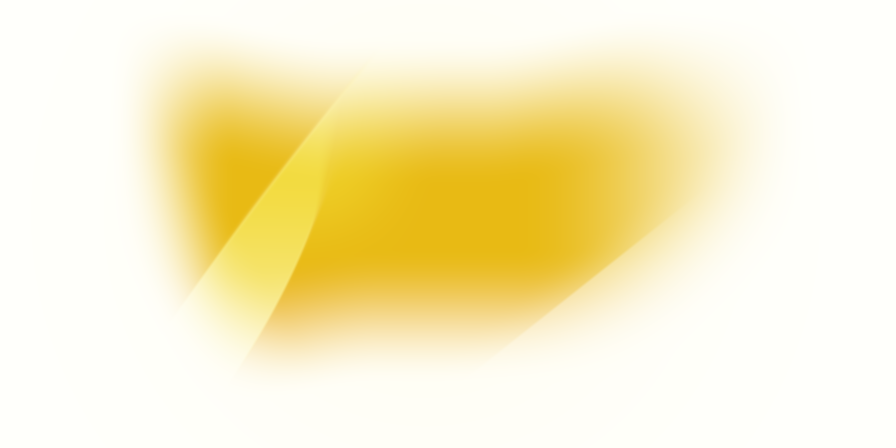
Reproduce this background procedurally as a Shadertoy shader.

```glsl
const vec3 PAPER = vec3(1.0, 1.0, 0.985);
const vec3 GOLD = vec3(0.91, 0.73, 0.08);
const vec3 LEMON = vec3(0.95, 0.86, 0.20);
const vec3 AMBER = vec3(0.92, 0.70, 0.16);

// Smooth rise from 0 at start to 1 at end, in either direction
float ramp(float start, float end, float v) {
    float t = clamp((v - start) / (end - start), 0.0, 1.0);
    return t * t * (3.0 - 2.0 * t);
}

// Signed distance to a line through the anchor, positive along the normal
float lineSide(vec2 p, vec2 anchor, vec2 normal) {
    return dot(p - anchor, normalize(normal));
}

// Product of soft edges that bounds the golden cloud
float cloudCoverage(vec2 p, float crease) {
    float topLift = 0.06 * smoothstep(0.15, 0.55, abs(p.x - 0.92));
    float bottomDrop = 0.04 * ramp(0.85, 0.55, p.x);
    float cover = ramp(0.92 + topLift, 0.58 + topLift, p.y);
    cover *= ramp(0.14 - bottomDrop, 0.45 - bottomDrop, p.y);
    cover *= ramp(0.24, 0.53, p.x) * ramp(1.82, 1.15, p.x);
    cover *= ramp(-0.14, 0.14, lineSide(p, vec2(0.47, 0.33), vec2(0.863, 0.506)));
    return cover * ramp(-0.25, 0.08, crease);
}

void mainImage(out vec4 fragColor, in vec2 fragCoord) {
    vec2 p = fragCoord / iResolution.y;
    p.x += 1.0 - 0.5 * iResolution.x / iResolution.y;
    float soft = max(0.004, 1.0 / iResolution.y);

    // Diagonal crease at the lower right
    float crease = lineSide(p, vec2(1.12, 0.219), vec2(-0.621, 0.783));
    float cover = cloudCoverage(p, crease);
    cover *= 1.0 - 0.38 * ramp(soft, -soft, crease) * ramp(0.60, 0.38, p.y);

    // Two curved sides of the translucent ribbon
    float a = p.y - 0.388;
    float b = p.y - 0.18;
    float leftSide = (p.x - 0.456 - 0.72 * a - 0.11 * a * a) * 0.8;
    float rightSide = (0.534 + 0.65 * b - 0.42 * b * b - p.x) * 0.9;
    float rightSoft = mix(soft, 0.05, ramp(0.48, 0.75, p.y));
    float ribbon = smoothstep(-soft, soft, leftSide)
                 * smoothstep(-rightSoft, rightSoft, rightSide);
    cover *= 1.0 - ribbon * mix(0.36, 0.08, ramp(0.28, 0.62, p.y));

    // Ink warms towards the bottom and turns lemon around the ribbon
    vec3 ink = mix(GOLD, AMBER, ramp(0.45, 0.25, p.y));
    float glow = ramp(-0.22, 0.0, rightSide) * ramp(0.38, 0.62, p.y)
               * smoothstep(-soft, soft, leftSide);
    ink = mix(ink, LEMON, max(0.9 * ribbon, 0.55 * glow));

    vec3 color = mix(PAPER, ink, cover);

    // Fine highlights along the ribbon sides
    float shine = 0.22 * exp(-pow(leftSide / 0.005, 2.0)) * ramp(0.35, 0.55, p.y);
    shine += 0.12 * exp(-pow(rightSide / 0.004, 2.0)) * ramp(0.65, 0.45, p.y);
    color = mix(color, vec3(1.0, 0.96, 0.70), shine * ramp(0.0, 0.25, cover));

    // Faint halo around the cloud
    float halo = exp(-3.5 * dot(p - vec2(0.95, 0.52), p - vec2(0.95, 0.52)));
    color -= vec3(0.0, 0.008, 0.04) * halo * (1.0 - cover);

    fragColor = vec4(color, 1.0);
}
```
